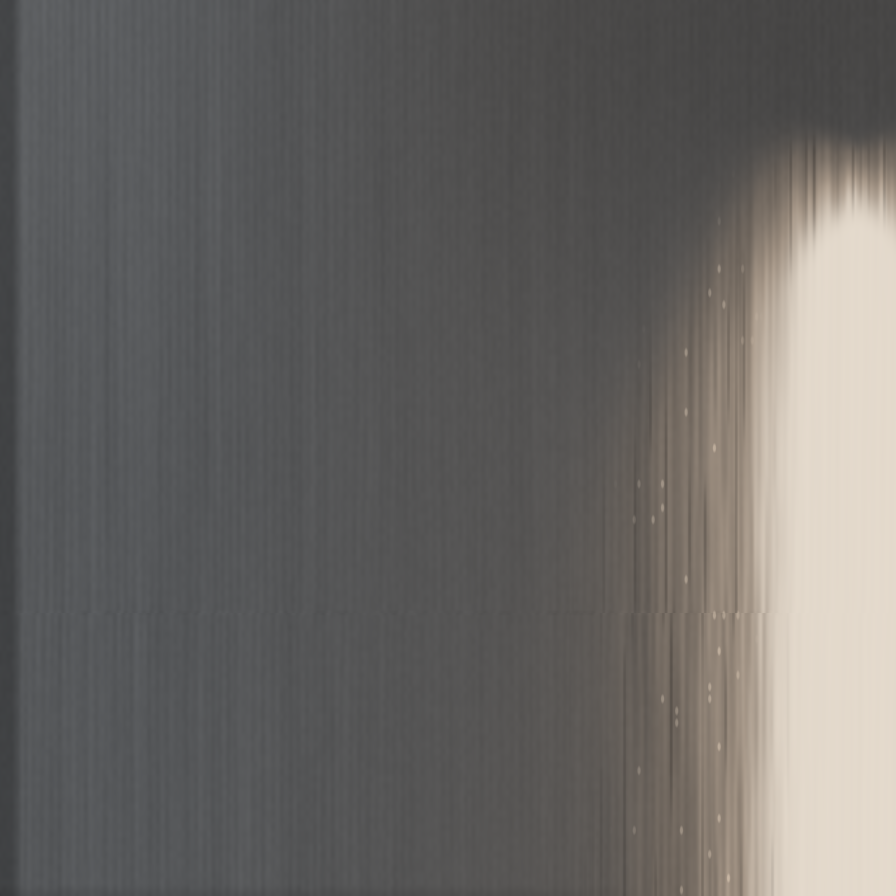
A Shadertoy shader for this texture:

```glsl
// A dark, finely ribbed wall lit by a warm, dome-topped pool of light at the right.
// Stretched value noise makes the vertical grain; a rational falloff with a curved
// upper limit shapes the light, which also strengthens the grooves along its rim.

float hash(vec2 p) {
    vec3 q = fract(vec3(p.xyx) * 0.1031);
    q += dot(q, q.yzx + 33.33);
    return fract((q.x + q.y) * q.z);
}

float noise(vec2 p) {
    vec2 cell = floor(p), f = fract(p);
    f = f * f * (3.0 - 2.0 * f);
    return mix(mix(hash(cell), hash(cell + vec2(1, 0)), f.x),
               mix(hash(cell + vec2(0, 1)), hash(cell + vec2(1, 1)), f.x), f.y);
}

// Soft vertical grain in several widths, centred on zero
float grain(vec2 uv) {
    float sum = 0.0, weight = 0.5;
    vec2 scale = vec2(75.0, 1.5);
    for (int i = 0; i < 3; i++) {
        sum += weight * (noise(uv * scale + float(i) * 37.0) - 0.5);
        scale *= vec2(1.8, 2.6);
        weight *= 0.8;
    }
    return sum;
}

// Light strength: wide sideways falloff beneath a domed upper edge
float lightPool(vec2 uv) {
    float side = abs(uv.x - 0.957);
    float width = 0.138 - 0.035 * smoothstep(0.45, 0.8, uv.y);
    float across = 1.0 / (1.0 + pow(side / width, 3.0));
    float top = 0.795 - 2.5 * side * side;
    float blur = 0.07 + 0.55 * side;
    return across * (1.0 - smoothstep(top - blur, top + blur, uv.y));
}

vec3 wallColor(vec2 uv) {
    vec3 color = mix(vec3(0.335, 0.343, 0.352), vec3(0.333, 0.328, 0.325),
                     smoothstep(0.1, 0.65, uv.x));
    // Upper right sinks into shade, upper left stays a little lighter
    color *= 1.0 - 0.17 * smoothstep(0.5, 1.0, uv.y) * smoothstep(0.2, 0.9, uv.x);
    color += 0.02 * smoothstep(0.4, 0.9, uv.y) * (1.0 - smoothstep(0.05, 0.4, uv.x));
    color *= 0.92 + 0.08 * smoothstep(0.0, 0.015, uv.y);
    // Recessed strip along the left border
    return color * mix(0.75, 1.0, smoothstep(0.012, 0.027, uv.x));
}

void mainImage(out vec4 fragColor, in vec2 fragCoord) {
    vec2 uv = fragCoord / iResolution.xy;
    float light = lightPool(uv);

    // A faint horizontal seam offsets the ribs below it
    float seamY = 0.316;
    vec2 ribUv = uv + vec2(0.003 * step(uv.y, seamY), 0.0);
    float ribs = grain(ribUv);
    float flute = sin(ribUv.x * 640.0 + 5.0 * noise(ribUv * vec2(22.0, 1.2)));

    // Grooves bend the local light, most visibly along its dim rim
    float rim = smoothstep(0.03, 0.2, light) * (1.0 - smoothstep(0.5, 0.95, light));
    light = clamp(light * (1.0 + 0.45 * rim * ribs), 0.0, 1.0);

    // Neutral wall, brown half-light, cream centre
    vec3 color = wallColor(uv);
    color = mix(color, vec3(0.435, 0.4, 0.367), smoothstep(0.0, 0.22, light));
    color = mix(color, vec3(0.635, 0.575, 0.515), smoothstep(0.14, 0.56, light));
    color = mix(color, vec3(0.89, 0.85, 0.797), smoothstep(0.42, 0.96, light));

    float relief = mix(0.075, 0.04, smoothstep(0.25, 0.55, uv.x));
    relief = mix(relief, 0.11, rim) * (1.0 - 0.8 * smoothstep(0.6, 1.0, light));
    relief *= smoothstep(0.005, 0.03, uv.x);
    color *= 1.0 + relief * (1.5 * ribs + 0.25 * flute);

    // Sparse narrow dark grooves in the half-light
    float grooveX = ribUv.x * 115.0;
    float groove = 1.0 - smoothstep(0.05, 0.3, abs(fract(grooveX) - 0.5));
    float grooveLength = noise(vec2(floor(grooveX) * 7.3, ribUv.y * 5.0));
    color *= 1.0 - 0.17 * rim * groove * smoothstep(0.58, 0.8, grooveLength);

    // Tiny glints sitting on a few ribs
    vec2 glintUv = uv * vec2(190.0, 75.0);
    vec2 glintShape = abs(fract(glintUv) - 0.5);
    float glint = 1.0 - smoothstep(0.15, 0.5, length(glintShape));
    glint *= step(0.972, hash(floor(glintUv) + 11.0));
    float glintBand = smoothstep(0.67, 0.72, uv.x) * (1.0 - smoothstep(0.8, 0.86, uv.x));
    color += vec3(0.15, 0.14, 0.125) * glint * glintBand * rim;

    // Broken seam and fine surface mottling
    float seam = 1.0 - smoothstep(0.001, 0.004, abs(uv.y - seamY));
    color *= 1.0 + 0.07 * seam * (noise(vec2(uv.x * 150.0, 4.0)) - 0.55) * (1.0 - light);
    color += 0.012 * (noise(uv * vec2(210.0, 130.0)) - 0.5) * (1.0 - light);

    fragColor = vec4(clamp(color, 0.0, 1.0), 1.0);
}
```
